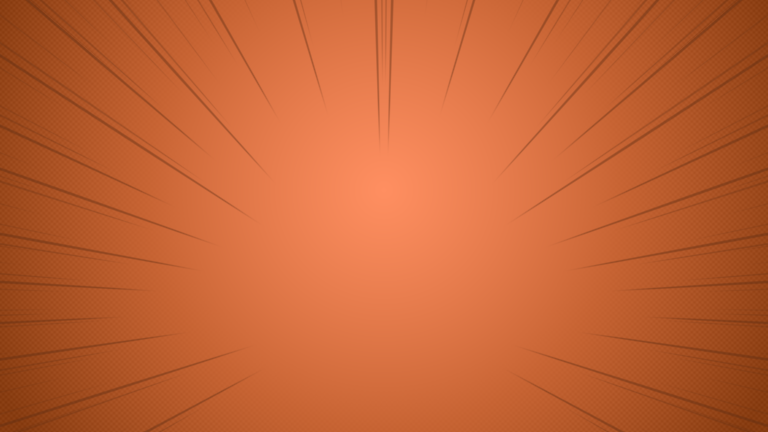
Give the GLSL for this background, as a Shadertoy shader.

```glsl
// Comic-style burst: a warm orange glow darkening to a brown rim, with tapered
// speed lines mirrored about the middle and a faint halftone near the edges.
// Lines are strokes in polar space around a focus lying below the glow.

const vec3 GLOW = vec3(1.0, 0.56, 0.38);
const vec3 AMBER = vec3(0.78, 0.39, 0.20);
const vec3 RIM = vec3(0.53, 0.235, 0.065);
const vec3 INK = vec3(0.36, 0.17, 0.07);

const vec2 GLOW_CENTER = vec2(0.0, 0.56);
const vec2 FOCUS = vec2(0.0, 0.296);

// Main lines: angle from straight up, and radius of the pointed inner end
const int LINES = 14;
const float ANGLE[LINES] = float[](0.027, 0.288, 0.519, 0.733, 0.865, 0.996,
    1.136, 1.232, 1.390, 1.513, 1.620, 1.714, 1.878, 2.064);
const float REACH[LINES] = float[](0.345, 0.456, 0.485, 0.377, 0.514, 0.336,
    0.533, 0.398, 0.426, 0.524, 0.600, 0.454, 0.313, 0.313);

float hash(float n) {
    return fract(sin(n * 127.1 + 3.7) * 437.58);
}

// Radial falloff through three colours
vec3 background(float r) {
    float t = 0.66 * r + 0.34 * r * r;
    vec3 inner = mix(GLOW, AMBER, clamp(t * 2.13, 0.0, 1.0));
    return mix(inner, RIM, clamp((t - 0.47) / 0.53, 0.0, 1.0));
}

// Coverage of a line that starts as a point and widens outward
float stroke(vec2 polar, float angle, float start, float halfWidth, float px) {
    float across = abs(polar.x - angle) * polar.y;
    float grow = smoothstep(start, start + 0.4, polar.y);
    float width = halfWidth * mix(0.45, 1.0, grow);
    float fade = smoothstep(start - 0.01, start + 0.12, polar.y);
    return fade * (1.0 - smoothstep(width - px, width + px, across));
}

// Main lines, each with a thinner neighbour that begins farther out
float mainLines(vec2 polar, float px) {
    float ink = 0.0;
    for (int i = 0; i < LINES; i++) {
        float h = hash(float(i));
        float side = h < 0.5 ? -1.0 : 1.0;
        float neighbour = ANGLE[i] + side * mix(0.018, 0.032, h);
        ink = max(ink, stroke(polar, ANGLE[i], REACH[i], 0.0030, px));
        ink = max(ink, 0.65 * stroke(polar, neighbour, REACH[i] + 0.16, 0.0024, px));
    }
    return ink;
}

// Short faint lines scattered in equal angular cells along the border
float borderLines(vec2 polar, float px) {
    const float CELLS = 18.0;
    float cell = floor(polar.x * CELLS);
    float angle = (cell + mix(0.25, 0.75, hash(cell + 31.0))) / CELLS;
    float start = mix(0.62, 0.88, hash(cell + 67.0));
    return stroke(polar, angle, start, 0.0022, px);
}

// Soft dots on a diagonal lattice, centred on zero
float halftone(vec2 p) {
    const float PITCH = 0.0125;
    vec2 wave = cos(6.2832 * p / PITCH);
    return wave.x * wave.y;
}

void mainImage(out vec4 fragColor, in vec2 fragCoord) {
    vec2 p = (fragCoord - vec2(0.5 * iResolution.x, 0.0)) / iResolution.y;
    float px = 1.0 / iResolution.y;

    // Glow and halftone
    float r = length(p - GLOW_CENTER);
    vec3 color = background(r);
    color += 0.018 * halftone(p) * smoothstep(0.42, 0.8, r);

    // Speed lines
    vec2 q = p - FOCUS;
    vec2 polar = vec2(atan(abs(q.x), q.y), length(q));
    float ink = max(mainLines(polar, px), 0.45 * borderLines(polar, px));
    color = mix(color, INK, 0.42 * ink);

    fragColor = vec4(color, 1.0);
}
```
